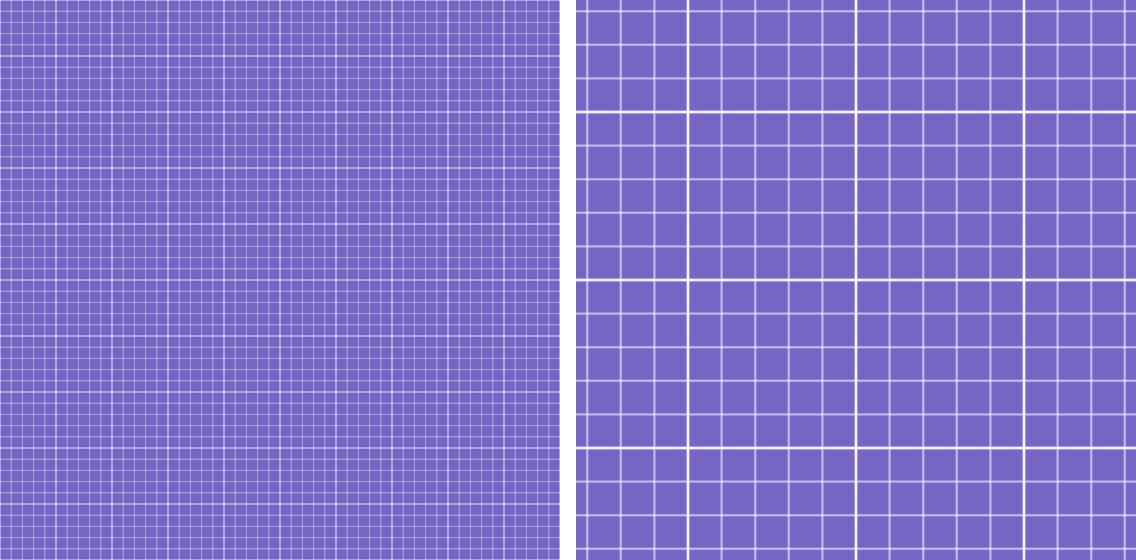
Left, the full canvas; right, a detail of the centre.
Write a WebGL 2 fragment shader that draws this pattern.

```glsl
#version 300 es
precision highp float;

uniform vec2 u_resolution;
out vec4 fragColor;

// Repeats across and down; each major cell holds MINOR_PER_MAJOR minor cells.
const float MAJOR_CELLS = 10.0;
const float MINOR_PER_MAJOR = 5.0;

// Line widths as fractions of the canvas.
const float MAJOR_WIDTH = 0.0016;
const float MINOR_WIDTH = 0.0013;

const float MAJOR_OPACITY = 0.92;
const float MINOR_OPACITY = 0.56;

// Width of the smoothing filter, relative to one sample.
const float EDGE_SOFTNESS = 1.25;

const vec3 PAPER_COLOR = vec3(0.465, 0.395, 0.776);
const vec3 LINE_COLOR = vec3(1.0);

// Signed distance on each axis to the nearest of the wrapping grid lines.
vec2 gridDistance(vec2 uv, float cells) {
    return (fract(uv * cells + 0.5) - 0.5) / cells;
}

// Box-filtered share of the sample that a line of the given width covers.
vec2 lineCoverage(vec2 distanceToLine, float width, vec2 filterSize) {
    vec2 halfFilter = 0.5 * filterSize;
    vec2 upper = min(distanceToLine + halfFilter, vec2(0.5 * width));
    vec2 lower = max(distanceToLine - halfFilter, vec2(-0.5 * width));
    return max(upper - lower, 0.0) / filterSize;
}

void main() {
    vec2 uv = gl_FragCoord.xy / u_resolution;
    vec2 filterSize = EDGE_SOFTNESS / u_resolution;

    // Vertical lines in x, horizontal lines in y.
    vec2 minorDistance = gridDistance(uv, MAJOR_CELLS * MINOR_PER_MAJOR);
    vec2 majorDistance = gridDistance(uv, MAJOR_CELLS);
    vec2 minorInk = MINOR_OPACITY * lineCoverage(minorDistance, MINOR_WIDTH, filterSize);
    vec2 majorInk = MAJOR_OPACITY * lineCoverage(majorDistance, MAJOR_WIDTH, filterSize);
    vec2 ink = max(minorInk, majorInk);

    // Translucent lines build up where they cross.
    float crossedInk = 1.0 - (1.0 - ink.x) * (1.0 - ink.y);
    fragColor = vec4(mix(PAPER_COLOR, LINE_COLOR, crossedInk), 1.0);
}
```
